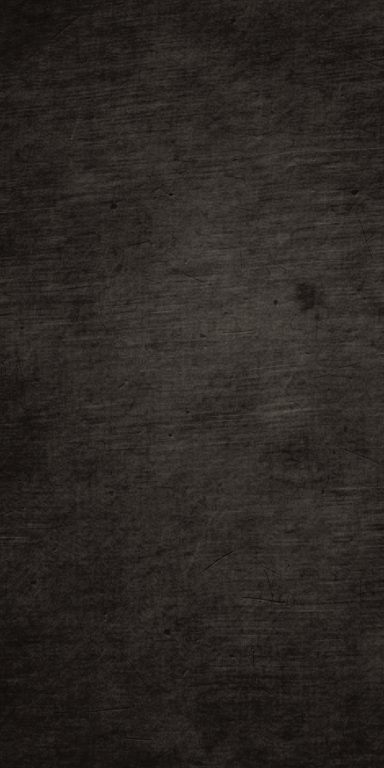
This texture is drawn by a Shadertoy shader. Its source:

```glsl
// Dark, worn plaster wall: a soft pool of light over rough relief, thin brushed
// streaks, creases and fine grain, marked with looped scratches, chips and stains.
// All lengths are in canvas widths; one tone value is mapped to a warm grey ramp.
const vec3 DARK_EARTH = vec3(0.118, 0.100, 0.089);
const vec3 PALE_ASH = vec3(0.250, 0.230, 0.210);

float hash(vec2 p) {
    return fract(sin(dot(p, vec2(127.1, 311.7))) * 43758.55);
}
vec2 hash2(float id, float seed) {
    return vec2(hash(vec2(id, seed)), hash(vec2(id, seed + 17.3)));
}
float noise(vec2 p) {
    vec2 i = floor(p), f = fract(p);
    f = f * f * (3.0 - 2.0 * f);
    float low = mix(hash(i), hash(i + vec2(1, 0)), f.x);
    float high = mix(hash(i + vec2(0, 1)), hash(i + vec2(1, 1)), f.x);
    return mix(low, high, f.y);
}
// Layered noise, centred on zero
float clouds(vec2 p) {
    float sum = 0.0, amp = 0.5;
    for (int i = 0; i < 5; i++) {
        sum += amp * (noise(p) - 0.5);
        p = mat2(0.8, 0.6, -0.6, 0.8) * p * 2.03 + 7.1;
        amp *= 0.55;
    }
    return sum;
}
float segment(vec2 p, vec2 a, vec2 b) {
    vec2 pa = p - a, ba = b - a;
    return length(pa - ba * clamp(dot(pa, ba) / dot(ba, ba), 0.0, 1.0));
}
// Wide pool of light, right of centre
float lightPool(vec2 p, vec2 centre) {
    vec2 d = p - centre;
    return -0.42 + 1.28 * exp(-2.2 * d.x * d.x - d.y * d.y);
}
// Rough surface lit from the upper left
float relief(vec2 p, float scale) {
    vec2 q = p * scale;
    return clouds(q) - clouds(q + vec2(-0.18, 0.24));
}
// Canvas position sheared along the brush direction
vec2 brushSpace(vec2 p, float height) {
    float tilt = mix(0.0, 0.13, p.y / height);
    return vec2(p.x, p.y - tilt * p.x + 0.012 * noise(p * 5.0));
}
// Thin broken streaks, denser in patches
float brushing(vec2 q) {
    float patches = smoothstep(0.35, 0.8, noise(q * vec2(3.0, 8.0) + 3.0));
    float fine = noise(q * vec2(9.0, 200.0)) - 0.5;
    float weave = noise(q * vec2(75.0, 180.0) + 80.0) - 0.5;
    float ridge = smoothstep(0.8, 0.97, noise(q * vec2(7.0, 160.0) + 60.0));
    return fine * (0.2 + 0.35 * patches) + 0.25 * weave + 0.45 * patches * ridge;
}
// Wandering dark hairlines along the contours of stretched noise
float creases(vec2 q, vec2 scale) {
    float contour = abs(noise(q * scale) + 0.25 * noise(q * scale * 2.7) - 0.62);
    float present = smoothstep(0.5, 0.75, noise(q * vec2(13.0, 24.0) + 19.0));
    return present * (1.0 - smoothstep(0.02, 0.09, contour));
}
// Thin bent scratches, dark or pale, the dark ones with a lit edge
float scratches(vec2 p, float height, float px) {
    float sum = 0.0, edge = 0.0014 + 0.55 * px;
    vec2 bent = p + 0.035 * vec2(noise(p * 8.0), noise(p * 8.0 + 30.0));
    float wear = smoothstep(0.15, 0.6, noise(p * 32.0));
    for (int i = 0; i < 110; i++) {
        float id = float(i);
        vec2 a = hash2(id, 2.0) * vec2(1.0, height), r = hash2(id, 5.0);
        float angle = (r.x - 0.5) * 3.1;
        vec2 b = a + (0.02 + 0.2 * r.y * r.y) * vec2(cos(angle), sin(angle));
        float groove = 1.0 - smoothstep(0.0, edge, segment(bent, a, b));
        float lit = 1.0 - smoothstep(0.0, edge, segment(bent + vec2(-0.002, 0.004), a, b));
        float strength = (0.2 + 0.5 * hash(vec2(id, 9.0))) * wear;
        sum += strength * (0.45 * lit - (r.x > 0.75 ? -0.6 : 1.0) * groove);
    }
    return sum;
}
// Small chips: a dark hollow with a bright lower rim
float chips(vec2 p, float height, float px) {
    float sum = 0.0;
    vec2 ragged = p + 0.008 * (vec2(noise(p * 120.0), noise(p * 120.0 + 9.0)) - 0.5);
    for (int i = 0; i < 150; i++) {
        vec2 r = hash2(float(i), 21.0);
        vec2 d = ragged - hash2(float(i), 25.0) * vec2(1.0, height);
        float radius = 0.0015 + 0.005 * r.x * r.x * r.x * r.x;
        float hollow = 1.0 - smoothstep(radius - px, radius + px, length(d));
        vec2 rimOffset = vec2(-0.5, 1.0) * (radius + 0.002);
        float rim = 1.0 - smoothstep(0.0, radius + px, length(d + rimOffset));
        sum += (0.35 + 0.6 * r.y) * (0.7 * rim - hollow);
    }
    return sum;
}
// Ragged soft dark mark
float stain(vec2 p, vec2 centre, float radius) {
    float d = length(p - centre) / radius + 3.0 * clouds(p * 24.0);
    return 1.0 - smoothstep(-0.2, 1.2, d);
}
void mainImage(out vec4 fragColor, in vec2 fragCoord) {
    float px = 1.0 / iResolution.x, height = iResolution.y * px;
    vec2 p = fragCoord * px, q = brushSpace(p, height);
    // Lighting and surface
    float tone = lightPool(p, vec2(0.62, 0.56 * height));
    tone += 0.75 * clouds(p * 3.5 + 11.0) + 0.5 * clouds(p * 14.0);
    tone += 0.6 * relief(p, 28.0) + 0.5 * relief(p + 3.0, 62.0) + brushing(q);
    tone -= 0.25 * creases(q, vec2(10.0, 44.0)) + 0.25 * creases(p + 5.0, vec2(32.0));
    tone += 0.5 * (noise(p * 235.0) - 0.5);
    // Wear
    tone += scratches(p, height, px) + chips(p, height, px);
    for (int i = 0; i < 12; i++) {
        vec2 centre = hash2(float(i), 51.0) * vec2(1.0, height);
        tone -= 0.25 * stain(p, centre, 0.03 + 0.06 * hash(vec2(float(i), 57.0)));
    }
    tone -= 0.8 * stain(p, vec2(0.81, 0.61 * height), 0.045);
    // Shadows fade out softly instead of reaching black
    tone = tone < 0.0 ? tone / (1.0 - 1.2 * tone) : tone;
    fragColor = vec4(mix(DARK_EARTH, PALE_ASH, min(tone + 0.06, 1.8)), 1.0);
}
```
